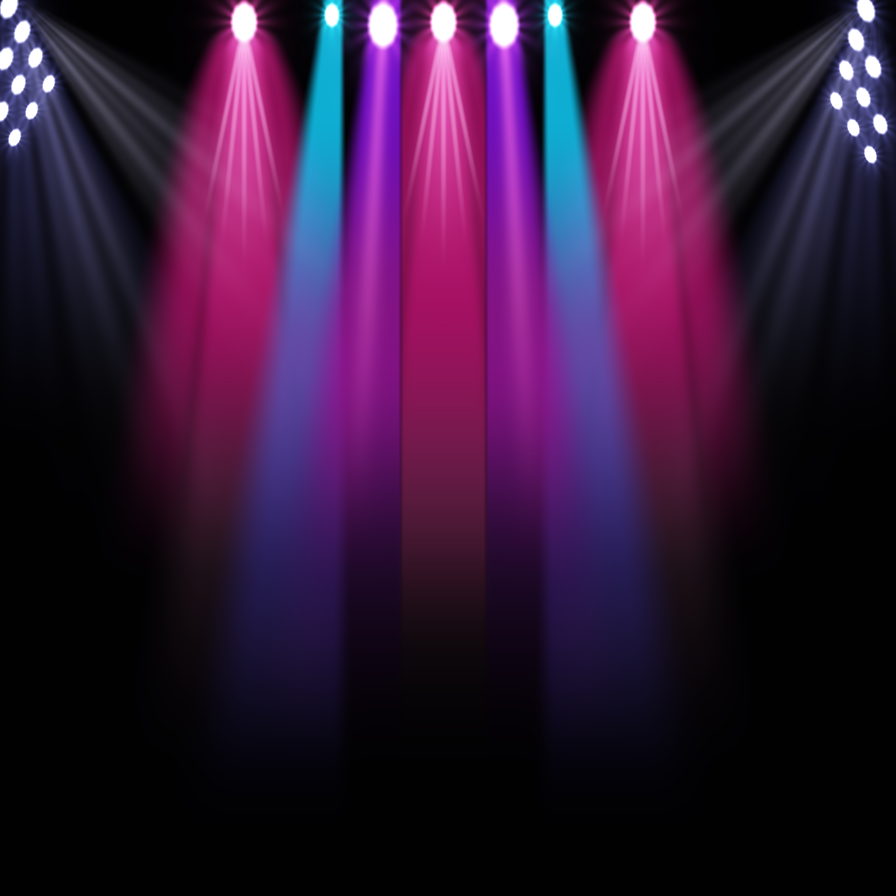
Write a WebGL 1 fragment shader that draws this background.

```glsl
precision highp float;
uniform vec2 u_resolution;

// Layout, as fractions of the canvas; depth runs down from the top edge
const float AXIS = 0.495;
const float PINK_SPACING = 0.2225;
const float PINK_DEPTH = 0.025;
const float CYAN_OFFSET = 0.1245;
const float VIOLET_OFFSET = 0.0675;
const float CENTRE_EDGE = 0.048;
const float CYAN_EDGE = 0.113;
const float FAN_GAP = 0.475;

const vec3 BACKDROP = vec3(0.004, 0.003, 0.008);
const vec3 PINK = vec3(0.66, 0.065, 0.39);
const vec3 PINK_HOT = vec3(0.72, 0.28, 0.52);
const vec3 PINK_TAIL = vec3(0.19, 0.11, 0.15);
const vec3 VIOLET_TOP = vec3(0.48, 0.06, 0.86);
const vec3 VIOLET_MID = vec3(0.58, 0.08, 0.58);
const vec3 VIOLET_LOW = vec3(0.24, 0.07, 0.32);
const vec3 CYAN_TOP = vec3(0.06, 0.80, 0.97);
const vec3 CYAN_MID = vec3(0.36, 0.32, 0.70);
const vec3 CYAN_LOW = vec3(0.16, 0.13, 0.44);
const vec3 SILVER = vec3(0.44, 0.43, 0.52);
const vec3 NAVY = vec3(0.20, 0.20, 0.40);

vec3 screen(vec3 base, vec3 light) {
  return 1.0 - (1.0 - base) * (1.0 - clamp(light, 0.0, 1.0));
}

float fade(float from, float to, float x) {
  return 1.0 - smoothstep(from, to, x);
}

float span(float x, float lo, float hi, float softLo, float softHi) {
  return smoothstep(lo - softLo, lo + softLo, x) * fade(hi - softHi, hi + softHi, x);
}

// Elliptical bulb with a halo and fine star spikes
vec3 lamp(vec2 q, vec2 size, vec3 tint) {
  float r = length(q / size);
  float spikes = 0.75 + 0.25 * cos(atan(q.y, q.x) * 12.0);
  float halo = exp(-1.1 * max(r - 0.8, 0.0)) * spikes;
  return tint * halo + vec3(fade(0.75, 1.2, r));
}

// Wide soft aura, long inner cone and thin rays below one pink lamp
vec3 pinkBeam(vec2 q, float middle) {
  float d = max(q.y, 0.0);
  float x = abs(q.x);
  float lit = smoothstep(-0.01, 0.03, q.y);
  float wide = 0.012 + 0.185 * sqrt(d);
  float aura = fade(0.55 * wide, 1.12 * wide, x);
  aura *= mix(fade(0.27, 0.63, d), fade(0.27, 0.72, d), middle);
  float inner = 0.015 + 0.1 * d;
  float cone = fade(0.6 * inner, 1.5 * inner, x);
  float seam = exp(-pow((x - inner) / 0.008, 2.0)) * smoothstep(0.08, 0.25, d);
  vec3 light = PINK * aura * (0.84 + 0.16 * cone) * (1.0 - 0.18 * seam);
  light = screen(light, PINK_TAIL * cone * fade(0.4, 0.85, d) * smoothstep(0.3, 0.6, d));
  float hot = fade(0.0, 0.018 + 0.2 * d, x) * fade(0.02, 0.32, d);
  light = screen(light, PINK_HOT * hot);
  for (int k = -2; k <= 2; k++) {
    float slope = float(k) * 0.1;
    float reach = 0.29 - 0.3 * abs(slope);
    float ray = fade(0.0005, 0.0045, abs(q.x - slope * d));
    light = screen(light, vec3(0.5, 0.35, 0.45) * ray * fade(0.08, reach, d));
  }
  return light * lit;
}

// Streaked beams fanning out of a top corner
vec3 cornerFan(vec2 q) {
  float a = atan(q.x, q.y);
  float r = length(q);
  float streaks = 0.72 + 0.16 * sin(a * 31.0) + 0.12 * sin(a * 67.0 + 1.3);
  float upper = span(a, FAN_GAP + 0.09, 0.96, 0.06, 0.16);
  float lower = span(a, 0.24, FAN_GAP - 0.06, 0.22, 0.05);
  float blue = span(a, -0.15, FAN_GAP, 0.2, 0.08);
  vec3 light = SILVER * upper * exp(-2.6 * r) * fade(0.12, 0.62, r);
  light += SILVER * lower * 0.75 * exp(-1.8 * r) * fade(0.15, 0.72, r);
  light += NAVY * blue * 0.75 * fade(0.1, 0.52, r);
  return light * streaks * smoothstep(0.0, 0.1, r);
}

void main() {
  vec2 p = gl_FragCoord.xy / u_resolution;
  float depth = 1.0 - p.y;
  float m = abs(p.x - AXIS);
  float rightSide = step(AXIS, p.x);
  vec3 color = BACKDROP;

  // Pink beams; the middle one is held between the violet pair
  for (int i = -1; i <= 1; i++) {
    float middle = 1.0 - abs(float(i));
    vec2 q = vec2(p.x - AXIS - float(i) * PINK_SPACING, depth - PINK_DEPTH);
    float clip = mix(1.0, fade(CENTRE_EDGE - 0.004, CENTRE_EDGE + 0.004, m), middle);
    color = screen(color, pinkBeam(q, middle) * clip);
  }

  // Cyan beams: upright inner edge, slanted outer edge
  float cyanOuter = 0.132 + 0.155 * depth;
  float cyan = span(m, CYAN_EDGE, cyanOuter, 0.003 + 0.012 * depth, 0.004 + 0.045 * depth);
  vec3 cyanColor = mix(CYAN_TOP, CYAN_MID, smoothstep(0.12, 0.4, depth));
  cyanColor = mix(cyanColor, CYAN_LOW, smoothstep(0.38, 0.66, depth));
  color = mix(color, cyanColor, cyan * 0.85 * fade(0.5, 0.94, depth));

  // Violet beams with a brighter core
  float violetOuter = 0.079 + 0.13 * depth;
  float violet = span(m, CENTRE_EDGE, violetOuter, 0.003, 0.004 + 0.05 * depth);
  vec3 violetColor = mix(VIOLET_TOP, VIOLET_MID, smoothstep(0.08, 0.36, depth));
  violetColor = mix(violetColor, VIOLET_LOW, smoothstep(0.38, 0.68, depth));
  color = mix(color, violetColor, violet * 0.88 * fade(0.42, 0.87, depth));
  float core = exp(-pow((m - 0.066 - 0.055 * depth) / (0.006 + 0.02 * depth), 2.0));
  color = screen(color, vec3(0.55, 0.22, 0.4) * core * fade(0.08, 0.62, depth));

  // Corner fans and their staggered lamps
  vec2 corner = vec2(mix(p.x, 2.0 * AXIS - p.x, rightSide), depth);
  color = screen(color, cornerFan(corner - vec2(0.013, -0.01)));
  vec2 first = mix(vec2(0.010, 0.0065), vec2(0.0235, 0.0105), rightSide);
  vec2 along = mix(vec2(0.0148, 0.029), vec2(0.011, 0.034), rightSide);
  for (int i = 0; i < 4; i++) {
    for (int j = 0; j < 3; j++) {
      if (j > i) continue;
      vec2 q = corner - first - float(i) * along - float(j) * vec2(-0.019, 0.03);
      q = vec2(0.94 * q.x + 0.34 * q.y, 0.94 * q.y - 0.34 * q.x);
      float size = 1.15 - 0.12 * float(i);
      color = screen(color, lamp(q, vec2(0.008, 0.0125) * size, vec3(0.3, 0.3, 0.65)));
    }
  }

  // Lamps over the coloured beams
  for (int i = -1; i <= 1; i++) {
    vec2 q = vec2(p.x - AXIS - float(i) * PINK_SPACING, depth - PINK_DEPTH);
    color = screen(color, lamp(q, vec2(0.014, 0.022), vec3(0.9, 0.25, 0.65)));
  }
  color = screen(color, lamp(vec2(m - VIOLET_OFFSET, depth - 0.028), vec2(0.016, 0.025), vec3(0.6, 0.2, 0.8)));
  color = screen(color, lamp(vec2(m - CYAN_OFFSET, depth - 0.017), vec2(0.008, 0.013), vec3(0.1, 0.75, 0.9)));

  gl_FragColor = vec4(color, 1.0);
}
```
